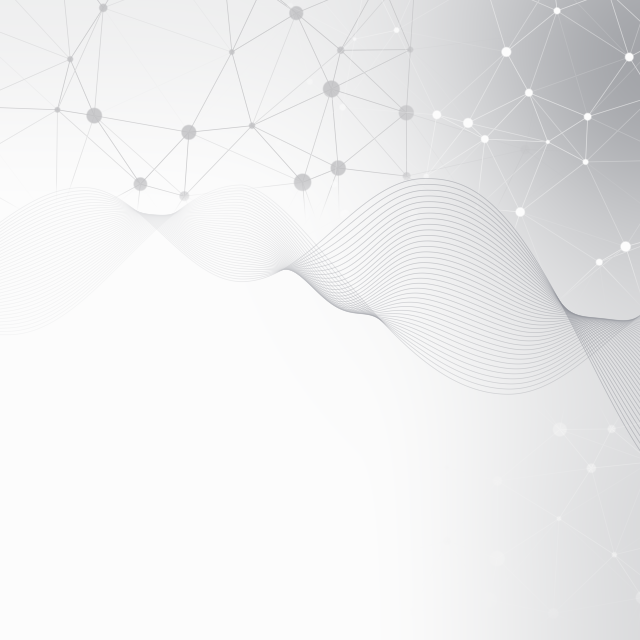
A Shadertoy shader for this background:

```glsl
// Pale technology backdrop: a grey-white gradient, a twisting ribbon of fine lines
// and networks of linked dots. The ribbon blends two wave curves line by line;
// the networks join jittered grid points to their neighbours.

const float RIBBON_LINES = 36.0;

float hash(vec2 p) {
    vec3 q = fract(p.xyx * vec3(0.1031, 0.1030, 0.0973));
    q += dot(q, q.yzx + 33.33);
    return fract((q.x + q.y) * q.z);
}

// Half-cosine swing from point a to point b, skewed by a power
float swing(float x, vec2 a, vec2 b, float skew) {
    float t = pow(clamp((x - a.x) / (b.x - a.x), 0.0, 1.0), skew);
    return mix(a.y, b.y, 0.5 - 0.5 * cos(3.14159 * t));
}

float bump(float x, float center, float width) {
    float d = (x - center) / width;
    return exp(-d * d);
}

// Heights of the two guide curves, and the bend of the lines between them
vec3 ribbonAt(float x) {
    vec2 crest = vec2(0.664, 0.721), dip = vec2(0.378, 0.560), hill = vec2(0.130, 0.707);
    float first = x < hill.x ? swing(x, vec2(-0.182, 0.56), hill, 1.0)
                : x < dip.x ? swing(x, hill, dip, 1.0)
                : x < crest.x ? swing(x, dip, crest, 1.0)
                : swing(x, crest, vec2(1.094, 0.219), 1.2);
    vec2 top = vec2(0.378, 0.711), trough = vec2(0.794, 0.384);
    float second = x < top.x ? swing(x, vec2(0.013, 0.477), top, 1.0)
                 : x < trough.x ? swing(x, top, trough, 0.8)
                 : swing(x, trough, vec2(1.107, 0.551), 1.0);
    float bend = 0.070 * bump(x, 0.95, 0.09) - 0.090 * bump(x, 0.535, 0.085)
               + 0.022 * bump(x, 0.24, 0.06);
    return vec3(first, second, bend);
}

float lineHeight(vec3 r, float t) {
    return mix(r.x, r.y, t) + 4.0 * t * (1.0 - t) * r.z;
}

float segmentDistance(vec2 p, vec2 a, vec2 b) {
    vec2 ab = b - a;
    return length(p - a - ab * clamp(dot(p - a, ab) / dot(ab, ab), 0.0, 1.0));
}

vec2 nodeAt(vec2 cell, float seed) {
    return cell + 0.5 + 0.85 * (vec2(hash(cell + seed), hash(cell + seed + 57.3)) - 0.5);
}

// Returns link coverage in x and dot coverage in y
vec2 network(vec2 uv, float scale, float radius, float seed, float px) {
    vec2 p = uv * scale, home = floor(p), cover = vec2(0.0);
    for (int k = 0; k < 9; k++) {
        vec2 cell = home + vec2(k % 3 - 1, k / 3 - 1);
        vec2 node = nodeAt(cell, seed);
        // Four forward neighbours: right, then the row above
        for (int j = 0; j < 4; j++) {
            vec2 other = nodeAt(cell + (j == 0 ? vec2(1, 0) : vec2(j - 2, 1)), seed);
            float d = segmentDistance(p, node, other) / scale;
            float strength = smoothstep(2.1, 0.9, distance(node, other));
            cover.x = max(cover.x, strength * smoothstep(px, 0.0, d));
        }
        float size = radius * mix(0.3, 1.0, hash(cell + seed + 91.7));
        float d = distance(p, node) / scale;
        cover.y = max(cover.y, smoothstep(px, -px, d - size));
    }
    return cover;
}

void mainImage(out vec4 fragColor, in vec2 fragCoord) {
    vec2 uv = fragCoord / iResolution.xy;
    float px = 1.0 / iResolution.y;
    vec3 ribbon = ribbonAt(uv.x);
    float ribbonTop = max(max(ribbon.x, ribbon.y), lineHeight(ribbon, 0.5));
    float above = smoothstep(-0.01, 0.02, uv.y - ribbonTop);

    // Background: dark upper right, soft haze on top and lower right
    vec2 corner = (uv - vec2(1.03, 0.87)) / vec2(0.31, 0.34);
    float shade = 0.31 * exp(-dot(corner, corner));
    shade += 0.055 * smoothstep(0.66, 1.05, uv.y);
    shade += 0.14 * smoothstep(0.56, 1.1, uv.x) * smoothstep(0.7, 0.15, uv.y);
    vec3 color = vec3(0.988) - shade * vec3(1.02, 1.0, 0.95);

    // Grey network, upper left
    vec2 grey = network(uv, 8.0, 0.014, 3.0, px);
    float greyMask = smoothstep(0.65, 0.73, uv.y) * smoothstep(1.0, 0.5, uv.x) * mix(0.15, 1.0, above);
    color = mix(color, vec3(0.70, 0.70, 0.71), grey.x * greyMask * 0.5);
    color = mix(color, vec3(0.75, 0.75, 0.76), grey.y * greyMask * 0.8);

    // White network, upper right
    vec2 white = network(uv, 10.0, 0.008, 21.0, px);
    float whiteMask = smoothstep(0.35, 0.7, uv.x) * smoothstep(0.5, 0.6, uv.y) * mix(0.15, 1.0, above);
    color = mix(color, vec3(0.96), white.x * whiteMask * 0.5);
    color = mix(color, vec3(0.99), white.y * whiteMask);

    // Faint network, lower right
    vec2 faint = network(uv, 9.5, 0.012, 47.0, px);
    float faintMask = smoothstep(0.6, 0.8, uv.x) * smoothstep(0.38, 0.32, uv.y) * smoothstep(0.0, 0.12, uv.y);
    color = mix(color, vec3(0.95), (faint.x * 0.3 + faint.y * 0.6) * faintMask);

    // Ribbon of fine lines, fading out to the left
    vec3 slope = (ribbonAt(uv.x + 0.001) - ribbonAt(uv.x - 0.001)) / 0.002;
    float ink = 0.0;
    for (float i = 0.0; i < RIBBON_LINES; i++) {
        float t = i / (RIBBON_LINES - 1.0);
        float s = lineHeight(slope, t);
        float d = abs(uv.y - lineHeight(ribbon, t)) / sqrt(1.0 + s * s);
        float cover = smoothstep(px, 0.0, d) * mix(1.0, 0.6, t);
        ink += (1.0 - ink) * cover * 0.4;
    }
    float fade = mix(0.25, 1.0, smoothstep(0.3, 0.65, uv.x));
    color = mix(color, vec3(0.56, 0.57, 0.60), ink * fade);

    fragColor = vec4(clamp(color, 0.0, 1.0), 1.0);
}
```
